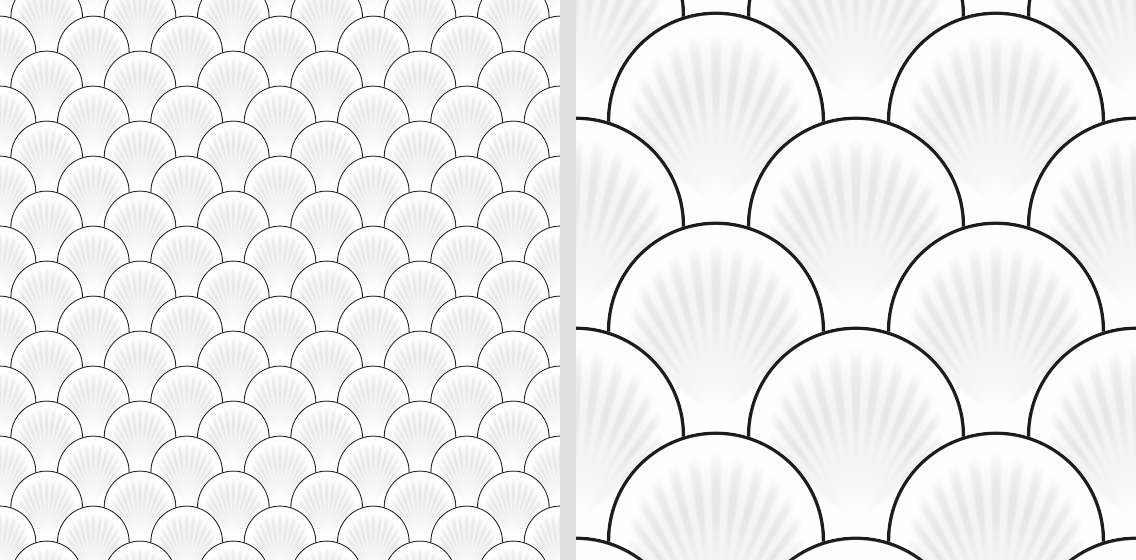
Left, the full canvas; right, a detail of the centre.
This pattern is drawn by a Shadertoy shader. Its source:

```glsl
// Overlapping rows of outlined scallop scales, each with a soft ribbed shell fan.

const float COLUMNS = 6.0;         // scales across the canvas
const float ROWS = 8.0;            // pairs of staggered rows down the canvas
const float PAIR_HEIGHT = 0.75;    // height of a row pair, in column widths
const float ROW_STEP = 0.5 * PAIR_HEIGHT;
const float FIRST_ROW_Y = 0.194;   // height of the first row of centres
const float SCALE_RADIUS = 0.384;
const float LINE_WIDTH = 0.0125;

const float FAN_RADIUS = 0.325;    // circle that bounds the fan
const float FAN_HALF_ANGLE = 0.84; // radians from the upright axis
const float RIB_SPACING = 0.13;    // radians between ribs
const float FILL_SHADE = 0.042;
const float RIB_SHADE = 0.05;

const vec3 PAPER = vec3(0.998);
const vec3 INK = vec3(0.11);
const float TAU = 6.2831853;

// Half disc on top of an endless upright strip
float archDistance(vec2 p) {
    return length(vec2(p.x, max(p.y, 0.0))) - SCALE_RADIUS;
}

// Darkness of the fan, whose ribs spread from the foot of its circle
float fanShade(vec2 p) {
    vec2 ray = p + vec2(0.0, FAN_RADIUS);
    float angle = atan(ray.x, ray.y + 1e-5);
    float reach = length(ray) / (2.0 * FAN_RADIUS * max(cos(angle), 0.05));

    float sides = 1.0 - smoothstep(FAN_HALF_ANGLE - 0.14, FAN_HALF_ANGLE + 0.08, abs(angle));
    float fill = smoothstep(0.0, 0.42, reach) * (1.0 - smoothstep(0.68, 1.02, reach));
    float rib = smoothstep(0.15, 0.9, 0.5 + 0.5 * cos(TAU * angle / RIB_SPACING));
    float ribFade = smoothstep(0.32, 0.68, reach) * (1.0 - smoothstep(0.86, 1.0, reach));

    return sides * (FILL_SHADE * fill + RIB_SHADE * rib * ribFade);
}

void mainImage(out vec4 fragColor, in vec2 fragCoord) {
    vec2 extent = vec2(COLUMNS, ROWS * PAIR_HEIGHT);
    vec2 p = fragCoord / iResolution.xy * extent;
    float pixel = max(extent.x / iResolution.x, extent.y / iResolution.y);
    float baseRow = floor((p.y - FIRST_ROW_Y) / ROW_STEP);
    vec3 color = PAPER;

    // Paint from the rear rows above to the front rows below
    for (int i = 3; i >= -2; i--) {
        float row = baseRow + float(i);
        float stagger = 0.5 * mod(row, 2.0);
        vec2 local = vec2(fract(p.x - stagger + 0.5) - 0.5,
                          p.y - FIRST_ROW_Y - row * ROW_STEP);

        float d = archDistance(local);
        float cover = clamp(0.5 - (d - 0.5 * LINE_WIDTH) / pixel, 0.0, 1.0);
        float outline = clamp(0.5 - (abs(d) - 0.5 * LINE_WIDTH) / pixel, 0.0, 1.0);

        vec3 scale = mix(PAPER - fanShade(local), INK, outline);
        color = mix(color, scale, cover);
    }

    fragColor = vec4(color, 1.0);
}
```
